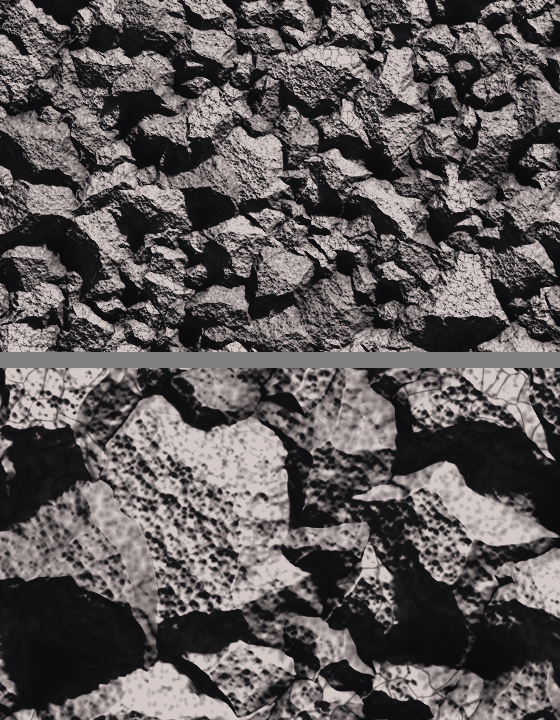
Top: the whole. Bottom: its middle third, enlarged.
A Shadertoy shader for this texture:

```glsl
// A sunlit heap of broken grey cinder rocks with hard black shadows.

const vec3 SHADOW = vec3(0.045, 0.045, 0.055);
const vec3 STONE  = vec3(0.51, 0.47, 0.47);
const vec3 ASH    = vec3(0.83, 0.79, 0.78);
const vec2 SUN_HEADING = vec2(0.45, 0.89);
const float SUN_SLOPE = 0.72;
const mat2 FIFTH_TURN = mat2(0.309, 0.951, -0.951, 0.309);

vec2 hash2(vec2 p) {
    vec3 q = fract(p.xyx * vec3(0.1031, 0.1030, 0.0973));
    q += dot(q, q.yzx + 33.33);
    return fract((q.xx + q.yz) * q.zy);
}

// Cellular noise: distances to the nearest and second nearest point
vec2 cellular(vec2 p) {
    vec2 cell = floor(p), nearest = vec2(2.0);
    for (int y = -1; y <= 1; y++)
    for (int x = -1; x <= 1; x++) {
        vec2 c = cell + vec2(x, y);
        float d = length(c + hash2(c) - p);
        nearest = d < nearest.x ? vec2(d, nearest.x) : vec2(nearest.x, min(nearest.y, d));
    }
    return nearest;
}

// Layered sines make the rock outlines ragged
vec2 ragged(vec2 p) {
    p += 0.007 * sin(p.yx * 27.0 + 2.0 * sin(p * 19.0));
    p += 0.003 * sin(p.yx * 83.0 + 2.0 * sin(p * 61.0));
    return p + 0.0013 * sin(p.yx * 210.0 + 2.0 * sin(p * 170.0));
}

// Height of one boulder: a tilted top cut by five random facets
float boulder(vec2 d, vec2 seed) {
    vec2 tilt = fract(seed.yx * 17.3) - 0.5;
    float h = 0.45 + dot(d, tilt) * 1.1;
    vec2 facing = vec2(cos(6.283 * seed.x), sin(6.283 * seed.x));
    for (int k = 0; k < 5; k++) {
        vec2 r = fract(seed * (float(k) * 7.13 + 23.7) + float(k) * 0.37);
        vec2 outward = facing + (r - 0.5) * 0.7;
        float reach = mix(0.36, 0.62, r.x);
        h = min(h, (reach - dot(d, outward)) * mix(0.8, 2.8, r.y));
        facing = FIFTH_TURN * facing;
    }
    return h;
}

// Adds a layer of scattered boulders; x is height, yz the seed of the top rock
vec3 pile(vec3 top, vec2 p, float density, float lift) {
    vec2 q = p * density, cell = floor(q);
    for (int y = -1; y <= 1; y++)
    for (int x = -1; x <= 1; x++) {
        vec2 c = cell + vec2(x, y);
        vec2 seed = hash2(c + density * 13.0);
        vec2 d = q - c - 0.12 - 0.76 * seed;
        if (dot(d, d) > 1.6) continue;
        float base = lift + 0.45 * (fract(seed.x * 31.7 + seed.y * 11.3) - 0.4);
        float h = (boulder(d, seed) + base) / density;
        if (h > top.x) top = vec3(h, seed);
    }
    return top;
}

vec3 heap(vec2 p) {
    p = ragged(p);
    return pile(pile(vec3(0.0, 0.5, 0.5), p, 5.6, 0.05), p, 11.5, 0.22);
}

// Crumbly relief, from lumps down to grit
float relief(vec2 p) {
    return 0.010 * cellular(p * 34.0).x + 0.0055 * cellular(p * 78.0).x
         + 0.0034 * cellular(p * 150.0 + 7.0).x;
}

float sunlight(vec2 p, float height) {
    float blocked = 0.0;
    for (int i = 1; i <= 16; i++) {
        float t = 0.011 * float(i);
        float over = heap(p + SUN_HEADING * t).x - height - t * SUN_SLOPE;
        blocked = max(blocked, over);
    }
    return 1.0 - smoothstep(0.0, 0.008, blocked);
}

vec3 rocks(vec2 p) {
    // Surface normal
    vec2 e = vec2(0.0025, 0.0);
    vec3 top = heap(p);
    float bump = relief(p);
    vec2 slope = vec2(heap(p + e.xy).x + relief(p + e.xy),
                      heap(p + e.yx).x + relief(p + e.yx)) - top.x - bump;
    vec3 normal = normalize(vec3(-slope / e.x, 1.0));
    vec3 sun = normalize(vec3(SUN_HEADING, SUN_SLOPE));

    // Rock tone, cracked crust on the palest rocks, and fine grain
    float pale = fract(top.y * 7.7 + top.z * 5.1);
    float albedo = mix(0.72, 1.2, pale);
    vec2 crust = cellular(ragged(p) * 42.0);
    float crack = 1.0 - smoothstep(0.02, 0.14, crust.y - crust.x);
    albedo *= 1.0 - 0.55 * crack * smoothstep(0.68, 0.8, pale);
    vec2 grit = cellular(p * 125.0 + 31.0);
    albedo *= 0.68 + 0.62 * grit.x;

    // Sun, faint sky light, and darkness in the gaps
    float direct = max(dot(normal, sun), 0.0) * sunlight(p, top.x + 0.002);
    float open = smoothstep(0.0, 0.07, top.x);
    float light = albedo * (1.12 * direct * mix(0.5, 1.0, open) + 0.07 * open * normal.z);
    vec3 colour = mix(SHADOW, STONE, clamp(light * 2.0, 0.0, 1.0));
    return mix(colour, ASH, clamp(light * 2.0 - 1.0, 0.0, 1.0));
}

void mainImage(out vec4 fragColor, in vec2 fragCoord) {
    // Two diagonal samples smooth the edges
    vec2 offset = vec2(0.25, -0.25);
    vec3 colour = rocks((fragCoord + offset) / iResolution.y)
                + rocks((fragCoord - offset) / iResolution.y);
    fragColor = vec4(colour * 0.5, 1.0);
}
```
